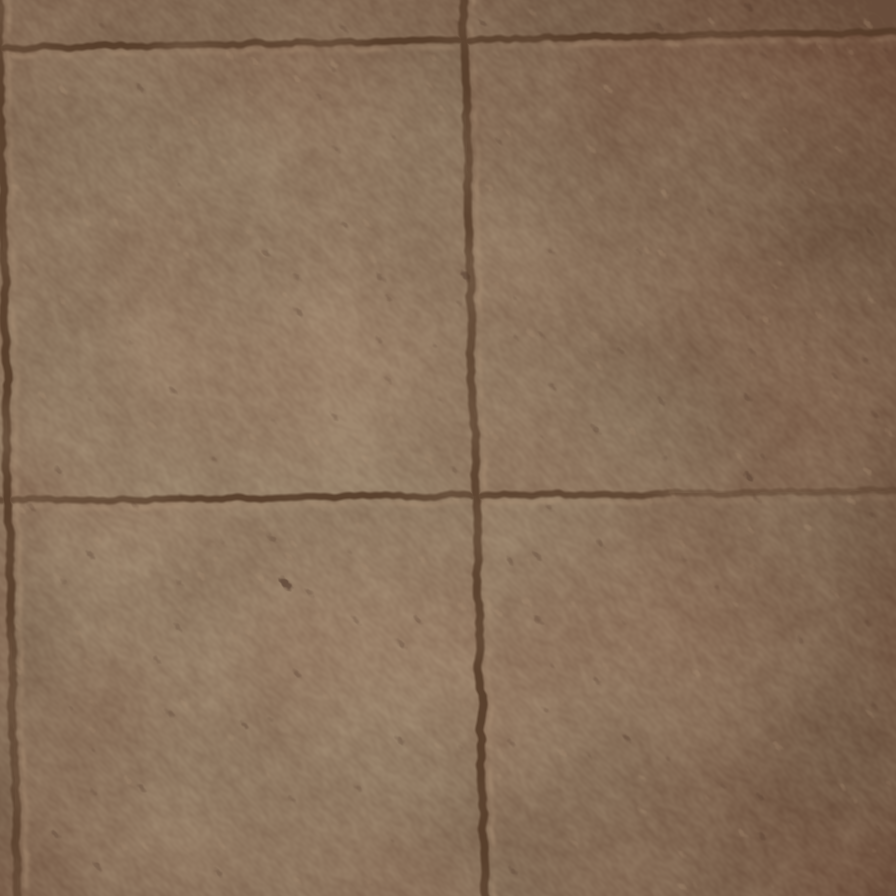
Give the GLSL for this texture, as a Shadertoy shader.

```glsl
// Worn brown stone floor: large square tiles in slight perspective, with dark
// joints and pale lips. Gradient noise gives mottling and slanted grain,
// hashed cells scatter pits and chips, and a broad pool of light shades it all.

const vec3 SHADE = vec3(0.435, 0.325, 0.250);
const vec3 LIT = vec3(0.605, 0.515, 0.420);
const vec3 GROUT = vec3(0.325, 0.225, 0.150);
const vec3 PIT = vec3(0.290, 0.195, 0.145);
const vec3 CHIP = vec3(0.680, 0.570, 0.460);

vec2 hash2(vec2 p) {
    vec3 q = fract(p.xyx * vec3(0.1031, 0.1030, 0.0973));
    q += dot(q, q.yzx + 33.33);
    return fract((q.xx + q.yz) * q.zy);
}

float gradientAt(vec2 cell, vec2 offset) {
    float angle = 6.2832 * hash2(cell).x;
    return dot(vec2(cos(angle), sin(angle)), offset);
}

float gradientNoise(vec2 p) {
    vec2 i = floor(p), f = fract(p);
    vec2 u = f * f * f * (f * (f * 6.0 - 15.0) + 10.0);
    vec2 e = vec2(0.0, 1.0);
    float low = mix(gradientAt(i, f), gradientAt(i + e.yx, f - e.yx), u.x);
    float high = mix(gradientAt(i + e, f - e), gradientAt(i + 1.0, f - 1.0), u.x);
    return mix(low, high, u.y);
}

float fbm(vec2 p) {
    float sum = 0.0, gain = 1.0;
    for (int k = 0; k < 4; k++) {
        sum += gain * gradientNoise(p);
        p = mat2(1.6, 1.2, -1.2, 1.6) * p + 7.3;
        gain *= 0.55;
    }
    return sum;
}

// Coordinates along and across the down-right slant of the stone grain
vec2 slant(vec2 p) {
    return vec2(p.x - p.y, p.x + p.y) * 0.7071;
}

// Coverage of small slanted flecks, at most one per grid cell
float flecks(vec2 p, float cells, float seed, float density, float radius, float blur) {
    vec2 home = floor(p * cells);
    float cover = 0.0;
    for (int k = 0; k < 9; k++) {
        vec2 cell = home + vec2(k % 3, k / 3) - 1.0;
        vec2 chance = hash2(cell + seed);
        vec2 centre = (cell + 0.15 + 0.7 * hash2(cell + seed + 41.7)) / cells;
        vec2 d = slant(p - centre) * vec2(0.6, 1.25);
        float ragged = 0.0022 * gradientNoise(p * 210.0 + seed);
        float size = radius * mix(0.4, 1.0, chance.y);
        float spot = 1.0 - smoothstep(-blur, blur, length(d) + ragged - size);
        cover = max(cover, spot * step(chance.x, density) * mix(0.4, 1.0, chance.y));
    }
    return cover;
}

float band(float d, float halfWidth, float blur) {
    return 1.0 - smoothstep(halfWidth - blur, halfWidth + blur, abs(d));
}

// Brightness of the light pool, fading toward the right and the left foot
float lightPool(vec2 p) {
    vec2 d = p - vec2(0.25, 0.42);
    float footShade = 0.38 * exp(-9.0 * p.x) * (1.0 - p.y);
    return 0.91 - 1.25 * dot(d, d) - footShade;
}

// Joint along one axis: x is groove strength, y is pale lip strength
vec2 joint(float d, float along, float seed, float halfWidth, float blur) {
    d += 0.0035 * gradientNoise(vec2(along * 28.0, seed));
    d += 0.0025 * gradientNoise(vec2(along * 90.0, seed + 5.0));
    float wear = 0.85 + 0.45 * gradientNoise(vec2(along * 13.0, seed + 9.0));
    float lip = 0.55 + 0.9 * gradientNoise(vec2(along * 45.0, seed + 3.0));
    return vec2(wear * band(d, halfWidth, blur),
                lip * exp(-pow((d - 2.3 * halfWidth) / 0.0035, 2.0)));
}

void mainImage(out vec4 fragColor, in vec2 fragCoord) {
    vec2 p = fragCoord / iResolution.xy;
    float blur = max(0.0022, 0.8 / iResolution.y);

    // Slightly skewed tile grid
    vec2 origin = vec2(0.542 - 0.025 * p.y, 0.441 + 0.011 * p.x);
    vec2 pitch = vec2(0.523 - 0.004 * p.y, 0.505 + 0.008 * p.x);
    vec2 grid = (p - origin) / pitch;
    vec2 tile = floor(grid), line = round(grid);
    vec2 d = (grid - line) * pitch;

    // Stone: light, tile tone, mottling and grain
    vec2 local = p + 5.0 * hash2(tile + 20.0);
    float tone = lightPool(p) + 0.07 * (hash2(tile + 60.0).x - 0.5);
    tone += 0.24 * fbm(local * 7.0);
    tone += 0.20 * gradientNoise(slant(local) * vec2(38.0, 85.0));
    tone += 0.17 * gradientNoise(slant(local) * vec2(110.0, 190.0));
    vec3 color = mix(SHADE, LIT, clamp(tone, -0.12, 1.1));
    color.r += 0.02 * gradientNoise(local * 5.0 + 30.0);

    // Scattered wear
    color = mix(color, CHIP, 0.30 * flecks(p, 26.0, 13.0, 0.30, 0.0035, blur));
    color = mix(color, PIT, 0.28 * flecks(p, 22.0, 71.0, 0.25, 0.0035, blur));
    color = mix(color, PIT, 0.65 * flecks(p, 8.0, 127.0, 0.16, 0.0060, blur));

    // Joints: the lower row's joint is worn faint on the right
    vec2 upright = joint(d.x, p.y, line.x + 10.5, 0.0045, blur);
    vec2 level = joint(-d.y, p.x, line.y + 30.5, 0.0037, blur);
    level *= 1.0 - 0.5 * smoothstep(0.70, 0.76, p.x) * (1.0 - step(0.5, line.y));
    color = mix(color, CHIP, 0.42 * clamp(max(upright.y, level.y), 0.0, 1.0));
    color = mix(color, GROUT, 0.88 * clamp(max(upright.x, level.x), 0.0, 1.0));

    fragColor = vec4(clamp(color, 0.0, 1.0), 1.0);
}
```
